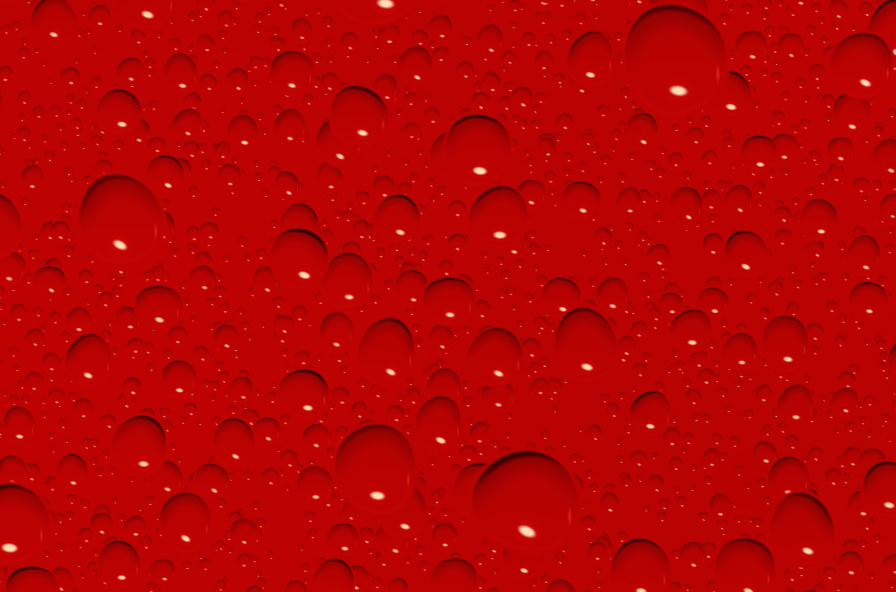
Give the GLSL for this texture, as a WebGL 1 fragment shader.

```glsl
precision highp float;
// Water drops of many sizes on a glossy red sheet, lit from below.
uniform vec2 u_resolution;

const vec3 SHEET_RED = vec3(0.735, 0.008, 0.008);
const vec3 RIM_DARK = vec3(0.13, 0.0, 0.0);
const vec3 SHADE_RED = vec3(0.50, 0.005, 0.005);
const vec3 GLINT_CREAM = vec3(1.0, 0.86, 0.70);
const vec3 STREAK_ORANGE = vec3(0.95, 0.28, 0.16);

float hash(vec2 cell, float salt) {
  return fract(sin(dot(cell, vec2(127.1, 311.7)) + salt * 74.7) * 43758.545);
}

mat2 rotation(float angle) {
  float c = cos(angle), s = sin(angle);
  return mat2(c, s, -s, c);
}

// Sheet colour with a slow, faint drift of light.
vec3 sheetColor(vec2 p) {
  float drift = sin(p.x * 3.1 + 1.7 * sin(p.y * 2.3)) + sin(p.y * 4.7 - p.x * 1.9);
  return SHEET_RED * (1.0 + 0.008 * drift);
}

// Soft filled ellipse: 1 inside, 0 outside.
float ellipse(vec2 q, vec2 radii, float blur) {
  float d = (length(q / radii) - 1.0) * min(radii.x, radii.y);
  return 1.0 - smoothstep(-blur, blur, d);
}

// Distance ratio to the wobbly outline: 1 on the edge.
float outline(vec2 q, float stretch, float phase) {
  q.y /= stretch;
  float angle = atan(q.y, q.x + 0.0001);
  float wobble = 0.03 * sin(2.0 * angle + phase) + 0.025 * sin(3.0 * angle - 2.0 * phase);
  return length(q) * (1.0 + wobble);
}

// Shades one drop; q is the position in units of the drop radius.
vec3 drawDrop(vec3 color, vec3 sheet, vec2 q, vec2 id, float salt, float pixel, float depth) {
  float stretch = mix(0.96, 1.2, hash(id, salt + 4.0));
  float phase = 6.283 * hash(id, salt + 5.0);
  float d = outline(q, stretch, phase);
  float inside = 1.0 - smoothstep(1.0 - 0.02 - pixel, 1.0 + 0.01 + pixel * 0.5, d);
  float lean = 0.24 * (hash(id, salt + 6.0) - 0.5);

  // Clear the sheet under and just around the drop.
  color = mix(color, sheet, 1.0 - smoothstep(1.02, 1.12, d));

  // Broad shade under the upper edge, fading down the sides.
  float up = dot(q, normalize(vec2(lean, 1.0))) / max(length(q), 0.001);
  float lowered = outline(q + vec2(lean, 0.16), stretch, phase);
  float shade = smoothstep(0.55, 1.12, lowered) * smoothstep(-0.45, 0.7, up);
  color = mix(color, SHADE_RED, inside * shade * 0.68);
  color *= 1.0 - 0.025 * inside * smoothstep(-0.7, 0.5, q.y);

  // Thin dark crescent along the top.
  float strength = depth * mix(0.45, 1.0, hash(id, salt + 7.0));
  float crescent = smoothstep(0.99, 1.12, lowered) * smoothstep(0.1, 0.9, up);
  color = mix(color, RIM_DARK, inside * crescent * strength);

  // Faint lit lower edge.
  float lowRim = inside * smoothstep(0.86, 0.98, d) * smoothstep(0.3, 0.9, -up);
  color += vec3(0.02, 0.004, 0.003) * lowRim;

  // Tilted glint near the bottom, with a weak glow.
  vec2 glintAt = vec2(0.08 + 0.9 * lean, -0.58 * stretch);
  vec2 g = rotation(mix(0.05, 0.5, hash(id, salt + 8.0))) * (q - glintAt);
  float size = mix(0.85, 1.15, hash(id, salt + 9.0));
  float glint = ellipse(g, vec2(0.17, 0.095) * size, 0.025 + 0.6 * pixel);
  color += vec3(0.07, 0.012, 0.008) * exp(-dot(g, g) * 28.0) * inside;
  color = mix(color, GLINT_CREAM, glint * mix(0.65, 1.0, depth));

  // Small upright streak at the right side of some drops.
  float streak = ellipse(q - vec2(0.82, -0.28), vec2(0.025, 0.11), 0.02 + 0.5 * pixel);
  float hasStreak = step(0.5, hash(id, salt + 10.0));
  return mix(color, STREAK_ORANGE, streak * hasStreak * 0.5 * depth * inside);
}

// One layer of scattered drops: a turned grid with shifted rows.
vec3 dropLayer(vec3 color, vec3 sheet, vec2 p, float cellSize, float share, float depth, float salt) {
  mat2 turn = rotation(0.4 + salt * 0.37);
  vec2 grid = turn * p / cellSize + salt * 3.7;
  grid.x += hash(vec2(floor(grid.y), 3.0), salt);
  vec2 id = floor(grid);
  if (hash(id, salt) > share) return color;

  float pick = hash(id, salt + 1.0);
  float radius = mix(0.18, 0.37, pick * sqrt(pick));
  float room = max(0.5 - 1.3 * radius, 0.0);
  vec2 jitter = 2.0 * vec2(hash(id, salt + 2.0), hash(id, salt + 3.0)) - 1.0;
  vec2 local = fract(grid) - 0.5 - jitter * room;
  vec2 q = (local * turn) / radius;
  float pixel = 1.0 / (u_resolution.y * cellSize * radius);
  return drawDrop(color, sheet, q, id, salt, pixel, depth);
}

void main() {
  vec2 p = gl_FragCoord.xy / u_resolution.y;
  vec3 sheet = sheetColor(p);
  vec3 color = sheet;
  // From mist to large drops; larger ones lie on top.
  color = dropLayer(color, sheet, p, 0.028, 0.50, 0.25, 11.0);
  color = dropLayer(color, sheet, p, 0.046, 0.55, 0.35, 22.0);
  color = dropLayer(color, sheet, p, 0.085, 0.62, 0.60, 33.0);
  color = dropLayer(color, sheet, p, 0.145, 0.72, 0.90, 44.0);
  color = dropLayer(color, sheet, p, 0.260, 0.45, 1.00, 55.0);
  gl_FragColor = vec4(color, 1.0);
}
```
